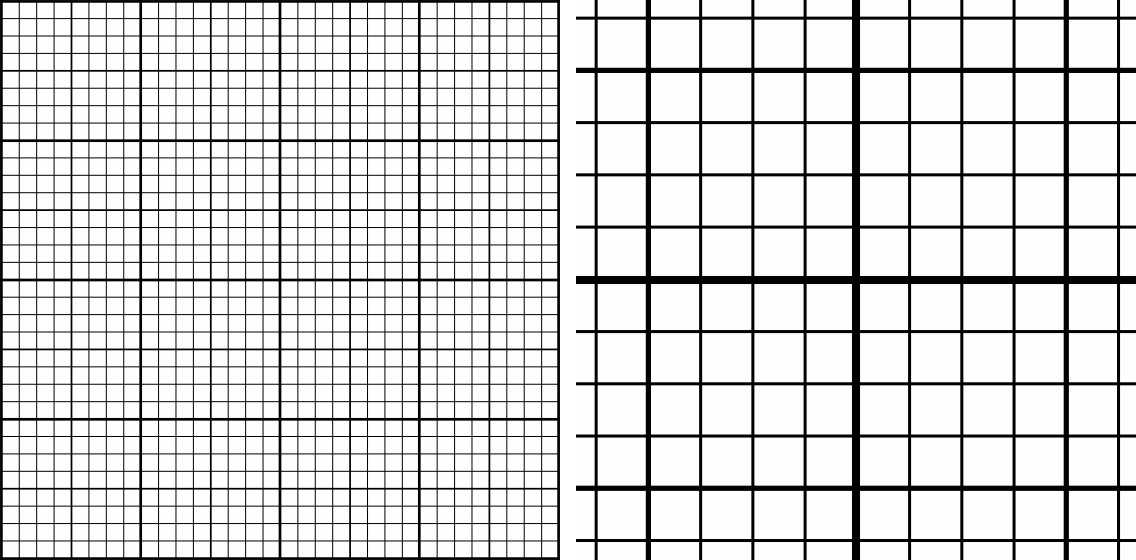
Left, the full canvas; right, a detail of the centre.
Give the GLSL for this pattern, as a WebGL 1 fragment shader.

```glsl
precision highp float;

uniform vec2 u_resolution;

const vec3 PAPER = vec3(0.995);
const vec3 INK = vec3(0.005);

const float CELLS = 32.0;         // small cells along each side
const float MEDIUM_STEP = 4.0;    // cells between medium lines
const float MAJOR_STEP = 8.0;     // cells between heavy lines
const float INSET = 0.0025;       // centre of the border line

const float MINOR_WIDTH = 0.0018;
const float MEDIUM_WIDTH = 0.0031;
const float MAJOR_WIDTH = 0.0048;

// 1.0 when index is a whole multiple of period
float isMultiple(float index, float period) {
  float remainder = mod(index + 0.5, period);
  return 1.0 - step(1.0, remainder);
}

// Share of a pixel-wide interval covered by a line
float lineCoverage(float offset, float width, float pixel) {
  float low = max(offset - 0.5 * pixel, -0.5 * width);
  float high = min(offset + 0.5 * pixel, 0.5 * width);
  return clamp((high - low) / pixel, 0.0, 1.0);
}

// Three weights of ruled lines along one axis
float ruledLines(float position, float minorShift, float pixel) {
  float spacing = (1.0 - 2.0 * INSET) / CELLS;
  float index = floor((position - INSET) / spacing + 0.5);
  float medium = isMultiple(index, MEDIUM_STEP);
  float major = isMultiple(index, MAJOR_STEP);

  float width = mix(MINOR_WIDTH, MEDIUM_WIDTH, medium);
  width = mix(width, MAJOR_WIDTH, major);
  float centre = INSET + index * spacing + minorShift * (1.0 - major);
  return lineCoverage(position - centre, width, pixel);
}

void main() {
  vec2 uv = gl_FragCoord.xy / u_resolution;
  vec2 pixel = 1.0 / u_resolution;

  // Lighter lines sit slightly off the heavy grid
  float vertical = ruledLines(uv.x, 0.0008, pixel.x);
  float horizontal = ruledLines(uv.y, 0.0004, pixel.y);

  float ink = 1.0 - (1.0 - vertical) * (1.0 - horizontal);
  gl_FragColor = vec4(mix(PAPER, INK, ink), 1.0);
}
```
